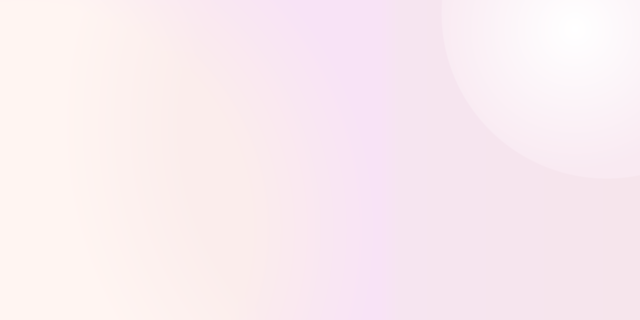
A WebGL 2 fragment shader for this background:

```glsl
#version 300 es
precision highp float;

uniform vec2 u_resolution;
out vec4 fragColor;

// Linear 0 to 1 ramp between two positions
float ramp(float start, float end, float x) {
    return clamp((x - start) / (end - start), 0.0, 1.0);
}

// 1 inside the disc, 0 outside, with an edge about one pixel wide
float disc(vec2 p, vec2 center, float radius) {
    float edge = 1.0 / u_resolution.y;
    return 1.0 - smoothstep(-edge, edge, length(p - center) - radius);
}

void main() {
    // Canvas units: height is 1, origin at the lower left
    vec2 p = gl_FragCoord.xy / u_resolution.y;

    vec3 cream = vec3(1.0, 0.961, 0.949);
    vec3 blush = vec3(0.984, 0.929, 0.925);
    vec3 lilac = vec3(0.973, 0.890, 0.965);
    vec3 mauve = vec3(0.965, 0.898, 0.941);
    vec3 rose = vec3(0.965, 0.898, 0.925);

    // Cream margin curving into a blush field
    float blushAmount = 1.0 - ramp(0.85, 1.25, length(p - vec2(1.432, 0.609)));
    vec3 color = mix(cream, blush, blushAmount);

    // Lilac band around a wide arc on the left
    float arc = length(p - vec2(0.078, 0.284));
    color = mix(color, lilac, ramp(0.70, 1.11, arc));

    // Mauve side, warming toward the right
    vec3 side = mix(mauve, rose, ramp(1.25, 2.0, p.x));
    color = mix(color, side, smoothstep(1.18, 1.26, p.x));

    // Pale orb with an off-center white glow
    float glow = 1.0 - ramp(0.0, 0.44, length(p - vec2(1.797, 0.909)));
    vec3 orb = mix(vec3(0.976, 0.918, 0.949), vec3(1.0), glow);
    color = mix(color, orb, disc(p, vec2(1.896, 0.958), 0.516));

    fragColor = vec4(color, 1.0);
}
```
